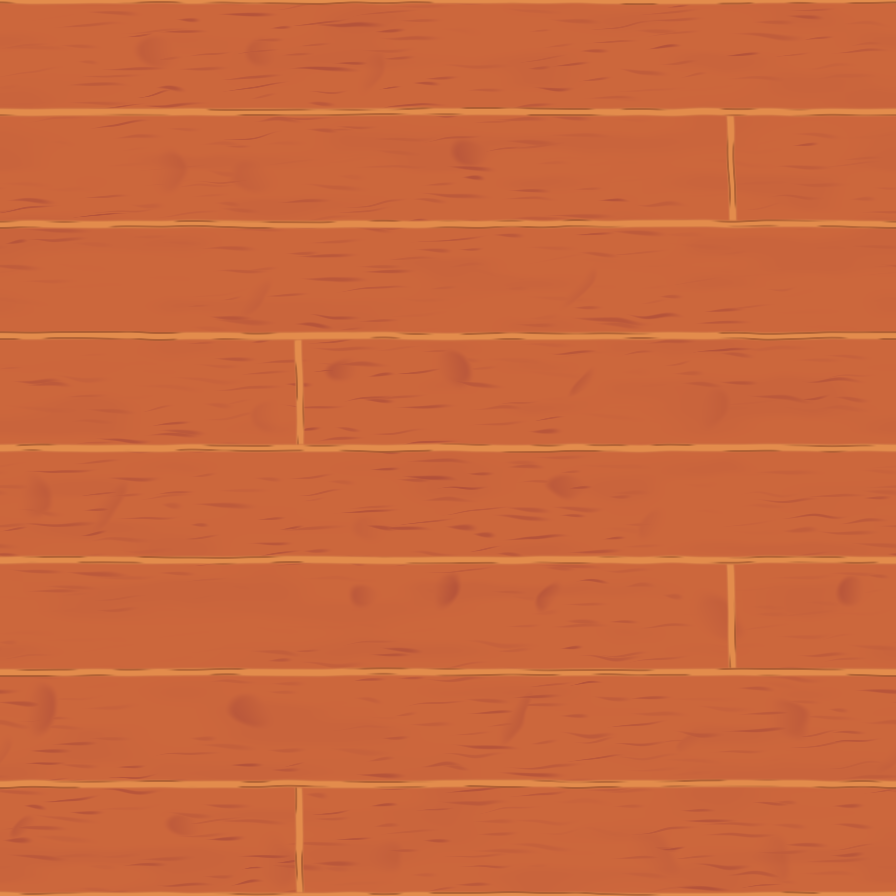
Reproduce this texture procedurally as a WebGL 1 fragment shader.

```glsl
precision highp float;
uniform vec2 u_resolution;

const float PLANKS = 8.0;
const float SEAM_HALF = 0.0036;
const float SEAM_HALO = 0.0026;
const float LINE_HALF = 0.0005;
const float JOINT_LEFT = 0.334;
const float JOINT_RIGHT = 0.816;
const vec2 GRAIN_GRID = vec2(16.0, 56.0);
const vec2 PATCH_GRID = vec2(8.0, 16.0);
const vec2 SMUDGE_GRID = vec2(9.0, 8.0);
const float SMUDGE_CHANCE = 0.48;
const vec3 WOOD = vec3(0.800, 0.402, 0.236);
const vec3 GRAIN = vec3(0.690, 0.310, 0.225);
const vec3 SEAM = vec3(0.890, 0.550, 0.300);
const vec3 SEAM_EDGE = vec3(0.820, 0.465, 0.265);
const vec3 CRACK = vec3(0.580, 0.300, 0.160);

float hash(vec2 p) {
  vec3 q = fract(p.xyx * 0.1031);
  q += dot(q, q.yzx + 33.33);
  return fract((q.x + q.y) * q.z);
}

vec4 hash4(vec2 p) {
  return vec4(hash(p + 11.0), hash(p + 137.0), hash(p + 271.0), hash(p + 419.0));
}

// Value noise that wraps after the given period
float noise(vec2 p, vec2 period) {
  vec2 i = floor(p);
  vec2 f = p - i;
  f = f * f * (3.0 - 2.0 * f);
  vec2 a = mod(i, period);
  vec2 b = mod(i + 1.0, period);
  return mix(mix(hash(a), hash(vec2(b.x, a.y)), f.x),
             mix(hash(vec2(a.x, b.y)), hash(b), f.x), f.y);
}

float tileNoise(vec2 uv, vec2 grid) {
  return noise(uv * grid, grid);
}

// Thin tapered strokes, gathered in patches
float grainStrokes(vec2 uv) {
  vec2 p = uv * GRAIN_GRID;
  vec2 cell = floor(p);
  float tone = 0.0;
  for (int j = -1; j <= 1; j++) {
    for (int i = -1; i <= 1; i++) {
      vec2 c = cell + vec2(float(i), float(j));
      vec2 id = mod(c, GRAIN_GRID);
      vec4 r = hash4(id);
      vec2 d = (p - c - r.xy) / GRAIN_GRID;
      d.y += d.x * (r.w - 0.6) * 0.22;
      vec2 halfSize = mix(vec2(0.014, 0.0018), vec2(0.044, 0.0048), vec2(r.z, r.w));
      float taper = clamp(0.75 + 0.45 * d.x / halfSize.x, 0.3, 1.2);
      float shape = 1.0 - smoothstep(0.25, 1.0, length(d / (halfSize * vec2(1.0, taper))));
      float gathered = smoothstep(0.3, 0.75, tileNoise(id / GRAIN_GRID, PATCH_GRID));
      tone = max(tone, shape * gathered * mix(0.25, 0.85, hash(id + 53.0)));
    }
  }
  return tone;
}

// Slanted smudges, crisp on one side and fading on the other
float smudges(vec2 uv) {
  vec2 p = uv * SMUDGE_GRID;
  vec2 cell = floor(p);
  float tone = 0.0;
  for (int i = -1; i <= 1; i++) {
    vec2 c = cell + vec2(float(i), 0.0);
    vec2 id = mod(c, SMUDGE_GRID);
    vec4 r = hash4(id + 600.0);
    vec2 d = (p - c - vec2(r.x, mix(0.25, 0.75, r.y))) / SMUDGE_GRID;
    d.x += d.y * (r.z - 0.6) * 1.2;
    vec2 halfSize = mix(vec2(0.010, 0.012), vec2(0.030, 0.034), r.zw);
    vec2 q = d / halfSize;
    float fade = smoothstep(-1.0, 0.9, q.x * sign(r.w - 0.5));
    float shape = (1.0 - smoothstep(0.55, 1.0, length(q))) * fade;
    float present = step(hash(id + 77.0), SMUDGE_CHANCE);
    tone = max(tone, shape * present * mix(0.2, 0.75, r.y * r.y));
  }
  return tone;
}

// Pale strip with a soft rim and broken dark hairlines
vec3 paintSeam(vec3 base, float across, float along, float seed, float pixel) {
  vec2 period = vec2(28.0, 128.0);
  across += (noise(vec2(along * 28.0, seed), period) - 0.5) * 0.0016;
  float d = abs(across);
  float halo = 1.0 - smoothstep(SEAM_HALF, SEAM_HALF + SEAM_HALO, d);
  float fill = 1.0 - smoothstep(SEAM_HALF - 0.0012, SEAM_HALF + pixel, d);
  float side = across < 0.0 ? 31.0 : 67.0;
  float broken = smoothstep(0.4, 0.7, noise(vec2(along * 28.0, seed + side), period));
  float offset = SEAM_HALF * mix(0.6, 1.1, noise(vec2(along * 14.0, seed + side), vec2(14.0, 128.0)));
  float hairline = 1.0 - smoothstep(LINE_HALF, LINE_HALF + pixel, abs(d - offset));
  vec3 color = mix(base, SEAM_EDGE, halo * 0.75);
  color = mix(color, SEAM, fill);
  return mix(color, CRACK, hairline * broken * 0.6);
}

void main() {
  vec2 uv = gl_FragCoord.xy / u_resolution;
  float pixel = 1.0 / min(u_resolution.x, u_resolution.y);

  // Wood surface
  vec2 warp = vec2(tileNoise(uv, vec2(20.0, 48.0)), tileNoise(uv, vec2(32.0, 40.0))) - 0.5;
  vec2 brushed = uv + warp * vec2(0.012, 0.006);
  float mottling = tileNoise(brushed, vec2(10.0, 44.0));
  float tone = max(grainStrokes(brushed), smudges(uv + warp * 0.010));
  tone += 0.12 * smoothstep(0.55, 0.95, mottling);
  vec3 color = mix(WOOD, GRAIN, min(tone, 1.0));

  // Board ends on every other plank, alternating sides
  float plank = floor(uv.y * PLANKS);
  if (mod(plank, 2.0) < 0.5) {
    float jointX = mod(plank, 4.0) < 0.5 ? JOINT_LEFT : JOINT_RIGHT;
    float lean = (fract(uv.y * PLANKS) - 0.5) * 0.003;
    color = paintSeam(color, uv.x - jointX + lean, uv.y, plank + 20.0, pixel);
  }

  // Seams between planks
  float across = (fract(uv.y * PLANKS + 0.5) - 0.5) / PLANKS;
  float seamId = mod(floor(uv.y * PLANKS + 0.5), PLANKS);
  color = paintSeam(color, across, uv.x, seamId, pixel);

  gl_FragColor = vec4(color, 1.0);
}
```
